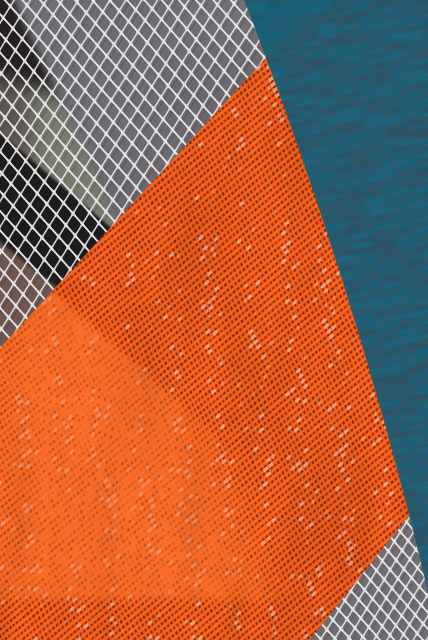
Reproduce this texture procedurally as a Shadertoy shader.

```glsl
// Overlapping woven sheets: orange and teal fabric over a white wire mesh on grey.
#define MESH_CELL vec2(0.0260, 0.0345)
#define MESH_WIRE 0.0013
#define ORANGE_PITCH vec2(0.0086, 0.0071)
#define TEAL_PITCH 0.0076
#define FLECK_AMOUNT 0.20
#define ORANGE vec3(0.99, 0.385, 0.10)
#define ORANGE_GAP vec3(0.55, 0.19, 0.09)
#define TEAL vec3(0.04, 0.40, 0.50)
#define TEAL_GAP vec3(0.28, 0.32, 0.38)
#define GREY vec3(0.43, 0.42, 0.44)
#define WIRE vec3(0.89, 0.89, 0.90)

float hash(vec2 p) {
    vec3 q = fract(vec3(p.xyx) * 0.1031);
    q += dot(q, q.yzx + 33.33);
    return fract((q.x + q.y) * q.z);
}

float noise(vec2 p) {
    vec2 i = floor(p), f = fract(p);
    f = f * f * (3.0 - 2.0 * f);
    return mix(mix(hash(i), hash(i + vec2(1, 0)), f.x),
               mix(hash(i + vec2(0, 1)), hash(i + vec2(1, 1)), f.x), f.y);
}

// Signed distance to the line a-b, positive on the left of its direction.
float side(vec2 p, vec2 a, vec2 b) {
    vec2 d = normalize(b - a), r = p - a;
    return d.x * r.y - d.y * r.x;
}

float cover(float d, float soft) {
    return smoothstep(-soft, soft, d);
}

// Distance to the nearest of the lines lying at whole values of t.
float lineDistance(float t, float pitch) {
    return abs(fract(t + 0.5) - 0.5) * pitch;
}

// Diamond wire mesh, thickened where the wires meet.
float wireMesh(vec2 p, vec2 cell, float px) {
    p.x += 0.10 * p.y + 0.003 * noise(p * 9.0);
    p.y -= 0.06 * p.x;
    vec2 q = p / cell;
    float pitch = 1.0 / length(1.0 / cell);
    float a = lineDistance(q.x + q.y, pitch);
    float b = lineDistance(q.x - q.y, pitch);
    float knot = 0.0007 * smoothstep(0.006, 0.0, max(a, b));
    float falling = cover(MESH_WIRE + 0.0002 + knot - a, 0.6 * px);
    float rising = cover(MESH_WIRE - 0.0001 + knot - b, 0.6 * px);
    return max(falling, 0.92 * rising);
}

// Blurred shapes seen behind the mesh.
vec3 backdrop(vec2 p) {
    vec3 wall = GREY * (0.95 + 0.12 * noise(p * 6.0));
    vec3 left = mix(vec3(0.37, 0.34, 0.32), vec3(0.47, 0.48, 0.43), smoothstep(0.02, 0.08, p.x));
    left = mix(left, vec3(0.15, 0.13, 0.13), smoothstep(0.85, 0.91, p.y + 0.3 * p.x));
    float wallSide = -side(p, vec2(0.182, 0.655), vec2(0.020, 1.0));
    vec3 col = mix(left, wall, cover(wallSide, 0.012));
    float bandTop = -side(p, vec2(0.0, 0.792), vec2(0.169, 0.648));
    float bandLow = side(p, vec2(0.0, 0.622), vec2(0.098, 0.544));
    float leftHalf = step(p.x, 0.3);
    col = mix(col, vec3(0.12, 0.11, 0.12), cover(bandTop, 0.004) * leftHalf);
    return mix(col, vec3(0.43, 0.34, 0.31), cover(-bandLow, 0.006) * leftHalf);
}

vec3 orangeCloth(vec2 p, float px) {
    // Light panel showing through the cloth.
    float panel = cover(-side(p, vec2(0.085, 0.543), vec2(0.306, 0.349)), 0.008);
    panel *= cover(-side(p, vec2(0.306, 0.349), vec2(0.400, 0.100)), 0.065);
    panel *= cover(p.y - 0.064, 0.012) * mix(0.65, 1.0, smoothstep(0.0, 0.07, p.x));
    // Ribs rise to the right; thinner weft threads fall steeply across them.
    vec2 bent = p + 0.004 * noise(p * 14.0) + 0.0012 * noise(p * 60.0);
    float a = dot(bent, vec2(-0.64, 0.77)) / ORANGE_PITCH.x;
    float b = dot(bent, vec2(0.91, 0.42)) / ORANGE_PITCH.y;
    float da = lineDistance(a, ORANGE_PITCH.x), db = lineDistance(b, ORANGE_PITCH.y);
    float wear = 0.16 * (noise(vec2(a * 0.8, b * 0.3)) - 0.5);
    float ribs = cover((0.25 + wear) * ORANGE_PITCH.x - da, 0.7 * px);
    float weft = cover((0.22 - wear) * ORANGE_PITCH.y - db, 0.7 * px);
    vec3 gap = mix(ORANGE_GAP, vec3(0.80, 0.36, 0.18), panel);
    gap *= 0.88 + 0.28 * hash(floor(vec2(a, b)) + 90.0);
    vec3 thread = mix(ORANGE, vec3(1.0, 0.42, 0.13), panel);
    vec3 col = mix(gap, mix(gap, thread, 0.82), weft);
    col = mix(col, thread, ribs);
    // Thin pale glints along the ribs, gathered in near-vertical streaks.
    float streak = 0.5 + 0.5 * cos(6.2832 * (p.x + 0.08 * p.y) / 0.062);
    float chance = FLECK_AMOUNT * (0.25 + streak * streak) * (0.4 + noise(p * 7.0));
    vec2 cell = vec2(a + 0.5, b * 0.7);
    float glint = smoothstep(1.0 - chance, 1.08 - chance, hash(floor(cell) + 60.0));
    glint *= cover(0.11 * ORANGE_PITCH.x - abs(da - 0.0012), 0.7 * px);
    glint *= cover(0.40 - abs(fract(cell.y) - 0.5), 0.12);
    col = mix(col, vec3(0.95, 0.74, 0.68), glint * mix(0.9, 0.5, panel));
    return col * (0.95 + 0.08 * noise(p * vec2(30.0, 5.0)));
}

vec3 tealCloth(vec2 p, float px) {
    vec2 bent = p + 0.006 * vec2(noise(p * 8.0), noise(p * 8.0 + 20.0));
    float da = lineDistance(dot(bent, vec2(0.97, 0.24)) / TEAL_PITCH, TEAL_PITCH);
    float db = lineDistance(dot(bent, vec2(-0.20, 0.98)) / TEAL_PITCH, TEAL_PITCH);
    float ripple = noise(vec2(p.x * 30.0 + p.y * 8.0, p.y * 130.0 - p.x * 25.0));
    float slack = 0.14 * (ripple - 0.5);
    float thread = cover((0.17 + slack) * TEAL_PITCH - min(da, db), 0.7 * px);
    float doubled = cover(side(p, vec2(0.40, 0.91), vec2(0.53, 1.0)), 0.01);
    vec3 col = mix(TEAL_GAP, TEAL, mix(thread, 0.9, 0.45 * doubled));
    return col * (0.92 + 0.12 * ripple);
}

void mainImage(out vec4 fragColor, in vec2 fragCoord) {
    float px = 1.0 / iResolution.y;
    vec2 p = fragCoord * px;
    float depth = 1.0 - p.y;

    // Mesh layer; the lower corner has smaller cells.
    vec2 cell = MESH_CELL * (p.x > 0.45 && p.y < 0.3 ? 0.84 : 1.0);
    vec3 col = backdrop(p);
    col *= 1.0 - 0.12 * wireMesh(p + vec2(-0.004, 0.005), cell, px);
    col = mix(col, WIRE, wireMesh(p, cell, px));

    // Orange sheet between two slanted cuts.
    float upperCut = -side(p, vec2(0.0, 0.456), vec2(0.417, 0.911));
    float lowerCut = side(p, vec2(0.484, 0.0), vec2(0.638, 0.193));
    col = mix(col, orangeCloth(p, px), cover(min(upperCut, lowerCut), px));

    // Teal sheet with a gently curved left edge.
    float tealEdge = p.x - (0.3815 + 0.385 * depth - 0.0806 * depth * depth);
    col = mix(col, tealCloth(p, px), cover(tealEdge, px));

    fragColor = vec4(col, 1.0);
}
```
